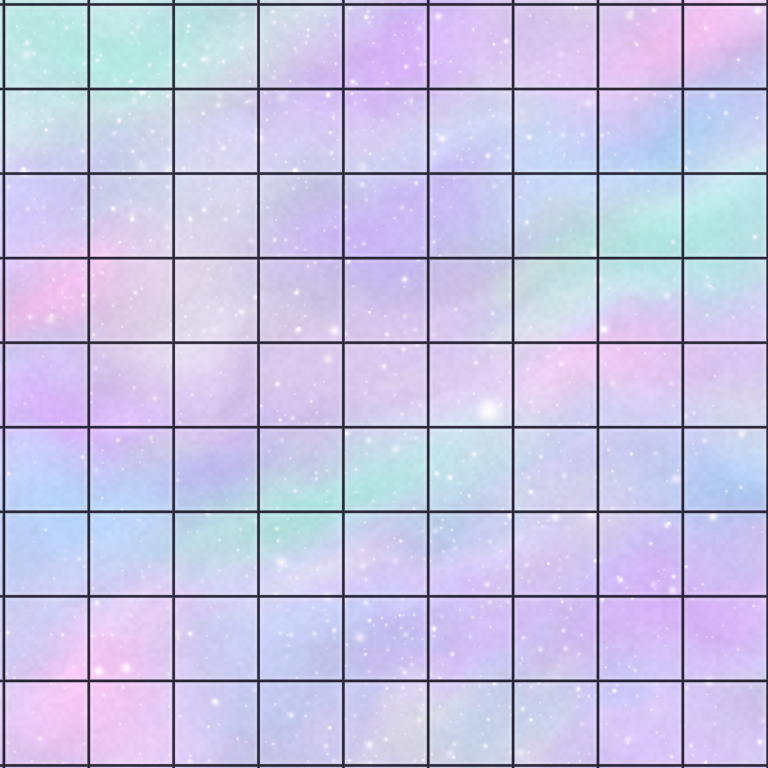
Give the GLSL for this background, as a three.js fragment shader.

```glsl
// Pastel watercolour sky with scattered stars under a thin dark nine by nine grid.
varying vec2 vUv;

const vec3 LILAC = vec3(0.83, 0.80, 0.95);
const vec3 MINT = vec3(0.69, 0.92, 0.89);
const vec3 SKY = vec3(0.69, 0.82, 0.97);
const vec3 ORCHID = vec3(0.84, 0.68, 0.97);
const vec3 VIOLET = vec3(0.77, 0.69, 0.95);
const vec3 PINK = vec3(0.97, 0.76, 0.94);
const vec3 PEARL = vec3(0.87, 0.86, 0.90);
const vec3 INK = vec3(0.10, 0.09, 0.15);
const vec2 GRID_ORIGIN = vec2(0.0051, 0.0033);
const vec2 GRID_PITCH = vec2(0.1105, 0.1101);

float hash(vec2 p) {
  return fract(sin(dot(p, vec2(127.1, 311.7))) * 43758.5453);
}

float noise(vec2 p) {
  vec2 i = floor(p);
  vec2 f = fract(p);
  f = f * f * (3.0 - 2.0 * f);
  float low = mix(hash(i), hash(i + vec2(1.0, 0.0)), f.x);
  float high = mix(hash(i + vec2(0.0, 1.0)), hash(i + vec2(1.0)), f.x);
  return mix(low, high, f.y);
}

float fbm(vec2 p) {
  float sum = 0.0;
  float amp = 0.5;
  for (int i = 0; i < 5; i++) {
    sum += amp * noise(p);
    p = mat2(0.8, 0.6, -0.6, 0.8) * p * 2.03 + 7.3;
    amp *= 0.5;
  }
  return sum;
}

// Soft elliptical stain, slanted upward to the right
vec3 wash(vec3 base, vec3 tint, vec2 p, vec2 centre, vec2 radius) {
  vec2 d = p - centre;
  d.y -= 0.25 * d.x;
  d /= radius;
  return mix(base, tint, 0.9 * exp(-dot(d, d)));
}

vec3 watercolour(vec2 uv) {
  vec2 warp = vec2(fbm(uv * 5.0), fbm(uv * 5.0 + 31.0)) - 0.48;
  vec2 p = uv + 0.16 * warp;
  vec2 streak = vec2(p.x * 3.5, (p.y - 0.3 * p.x) * 7.0);
  vec3 col = mix(LILAC, PEARL, smoothstep(0.35, 0.65, fbm(streak + 4.0)));
  col = mix(col, SKY, 0.5 * smoothstep(0.45, 0.7, fbm(streak + 17.0)));
  col = mix(col, ORCHID, 0.45 * smoothstep(0.45, 0.7, fbm(streak + 53.0)));

  // Broad colour regions
  col = wash(col, PEARL, p, vec2(0.28, 0.67), vec2(0.20, 0.15));
  col = wash(col, MINT, p, vec2(0.14, 0.95), vec2(0.22, 0.11));
  col = wash(col, ORCHID, p, vec2(0.51, 0.94), vec2(0.14, 0.09));
  col = wash(col, PINK, p, vec2(0.90, 0.97), vec2(0.16, 0.08));
  col = wash(col, VIOLET, p, vec2(0.50, 0.72), vec2(0.14, 0.07));
  col = wash(col, SKY, p, vec2(0.84, 0.83), vec2(0.16, 0.06));
  col = wash(col, MINT, p, vec2(0.85, 0.69), vec2(0.17, 0.10));
  col = wash(col, PINK, p, vec2(0.06, 0.63), vec2(0.15, 0.07));
  col = wash(col, PINK, p, vec2(0.77, 0.49), vec2(0.16, 0.06));
  col = wash(col, ORCHID, p, vec2(0.06, 0.46), vec2(0.14, 0.07));
  col = wash(col, VIOLET, p, vec2(0.29, 0.41), vec2(0.12, 0.05));
  col = wash(col, MINT, p, vec2(0.46, 0.37), vec2(0.26, 0.07));
  col = wash(col, SKY, p, vec2(0.09, 0.33), vec2(0.16, 0.07));
  col = wash(col, SKY, p, vec2(0.98, 0.38), vec2(0.12, 0.09));
  col = wash(col, ORCHID, p, vec2(0.92, 0.20), vec2(0.20, 0.10));
  col = wash(col, PINK, p, vec2(0.10, 0.10), vec2(0.17, 0.11));

  // Cloud shading and paper grain
  col += 0.12 * (fbm(streak * 2.0 + 80.0) - 0.48);
  return col + 0.03 * (noise(uv * 170.0) - 0.5);
}

float glow(vec2 p, vec2 centre, float radius) {
  vec2 d = (p - centre) / radius;
  return exp(-dot(d, d));
}

// One random star per cell, with varied size and brightness
float stars(vec2 uv, float cells, float density, float radius) {
  vec2 p = uv * cells;
  vec2 id = floor(p);
  vec2 centre = 0.25 + 0.5 * vec2(hash(id + 3.1), hash(id + 8.7));
  float size = radius * cells * mix(0.5, 1.0, hash(id + 5.3));
  float present = step(hash(id + cells), density);
  return present * mix(0.4, 1.0, hash(id + 2.9)) * glow(fract(p), centre, size);
}

// Distance to the nearest grid line
float gridDistance(vec2 uv, vec2 origin, vec2 pitch) {
  vec2 d = abs(fract((uv - origin) / pitch + 0.5) - 0.5) * pitch;
  return min(d.x, d.y);
}

void main() {
  vec3 col = watercolour(vUv);

  // Stars gather toward the upper left and the bottom
  float cluster = max(glow(vUv, vec2(0.32, 0.90), 0.36), glow(vUv, vec2(0.58, 0.12), 0.36));
  float light = stars(vUv, 20.0, 0.04 + 0.20 * cluster, 0.0065);
  light += stars(vUv, 43.0, 0.06 + 0.22 * cluster, 0.0035);
  light += 0.7 * stars(vUv, 79.0, 0.05 + 0.20 * cluster, 0.0022);
  light += glow(vUv, vec2(0.637, 0.465), 0.014);
  col = mix(col, vec3(1.0, 0.98, 1.0), clamp(light, 0.0, 1.0));

  // Thin grid with a faint pale fringe
  float d = gridDistance(vUv, GRID_ORIGIN, GRID_PITCH);
  col = mix(col, vec3(1.0), 0.18 * exp(-pow((d - 0.0045) / 0.0015, 2.0)));
  col = mix(col, INK, 0.92 * (1.0 - smoothstep(0.0007, 0.0028, d)));
  gl_FragColor = vec4(clamp(col, 0.0, 1.0), 1.0);
}
```
